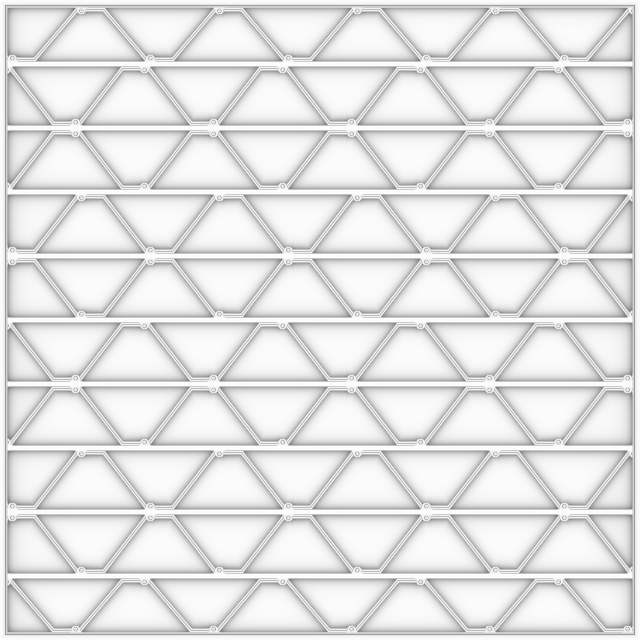
Write a Shadertoy shader that draws this pattern.

```glsl
// Ten framed rows of pale lattice girders: zigzag struts between white rails.
// Rows share one truss, flipped or mirrored by row index; distance functions
// give the outlines, and exponential falloff gives the soft contact shadows.

const float UNITS = 768.0;         // canvas size in design units
const float ROWS = 10.0;
const float PERIOD = 165.6;        // horizontal repeat of the truss
const float FRAME_HALF = 378.0;
const float RAIL_HALF = 3.0;
const float STRUT_HALF = 2.8;
const float FLAT_HALF = 16.0;      // half length of the level strut parts
const float FLAT_INSET = 5.6;      // level part to rail centre
const float TRUSS_SHIFT = 55.8;    // crest position from the canvas centre
const float NODE_SHIFT = -11.0;    // plate position from a level part's centre
const float PAPER = 0.99;

float cover(float d, float px) {
    return 1.0 - smoothstep(-0.5 * px, 0.5 * px, d);
}

float stroke(float d, float halfWidth, float px) {
    return cover(abs(d) - halfWidth, px);
}

float shadow(float d, float strength, float reach) {
    return 1.0 - strength * exp(-max(d, 0.0) / reach);
}

float segmentDistance(vec2 p, vec2 a, vec2 b) {
    vec2 ab = b - a;
    return length(p - a - ab * clamp(dot(p - a, ab) / dot(ab, ab), 0.0, 1.0));
}

// Signed offset from the nearest multiple of the period
float repeatX(float x) {
    return mod(x + 0.5 * PERIOD, PERIOD) - 0.5 * PERIOD;
}

float trussDistance(vec2 p, float h) {
    vec2 q = vec2(abs(repeatX(p.x)), p.y);
    vec2 crest = vec2(FLAT_HALF, h);
    vec2 foot = vec2(0.5 * PERIOD - FLAT_HALF, -h);
    float level = min(segmentDistance(q, vec2(0.0, h), crest),
                      segmentDistance(q, foot, vec2(0.5 * PERIOD, -h)));
    return min(level, segmentDistance(q, crest, foot));
}

// Chamfered plate on a low foot; y is the height above the rail
float plateDistance(vec2 p) {
    float x = abs(p.x);
    float body = max(max(x - 5.8, p.y - 8.2), (x + p.y - 11.2) * 0.7071);
    float base = max(x - 7.2, p.y - 2.4);
    return min(body, base);
}

float plateTone(vec2 p, float d, float px) {
    vec2 c = p - vec2(0.0, 4.0);
    float tone = mix(0.95, 0.66, stroke(d + 0.3, 0.4, px));
    tone = mix(tone, 0.66, stroke(length(c) - 2.3, 0.4, px));
    float slot = max(abs(c.x) - 1.2, abs(c.y) - 0.35);
    return mix(tone, 0.72, cover(slot, px));
}

float strutTone(float d, float px) {
    float tone = mix(0.94, 0.62, stroke(d - STRUT_HALF + 0.2, 0.45, px));
    return mix(tone, 0.70, cover(d - 0.5, px));
}

void mainImage(out vec4 fragColor, in vec2 fragCoord) {
    float side = min(iResolution.x, iResolution.y);
    float px = UNITS / side;
    vec2 p = (fragCoord - 0.5 * iResolution.xy) * px;

    // Row bounds, measured downward; end rows stop at the frame
    float depth = 0.5 * UNITS - p.y;
    float pitch = UNITS / ROWS;
    float row = clamp(floor(depth / pitch), 0.0, ROWS - 1.0);
    float margin = 0.5 * UNITS - FRAME_HALF;
    float top = max(row * pitch, margin);
    float bottom = min((row + 1.0) * pitch, UNITS - margin);
    float rowHalf = 0.5 * (bottom - top);

    // Flip even rows below the first; mirror rows in pairs
    vec2 q = vec2(p.x, 0.5 * (top + bottom) - depth);
    float phase = mod(row, 4.0);
    if (row > 0.5 && mod(row, 2.0) < 0.5) q.y = -q.y;
    if (phase > 0.5 && phase < 2.5) q.x = -q.x;
    q.x -= TRUSS_SHIFT;

    float railGap = rowHalf - RAIL_HALF - abs(q.y);
    float sideGap = FRAME_HALF - RAIL_HALF - abs(p.x);
    float strut = trussDistance(q, rowHalf - FLAT_INSET);
    float plateX = q.x - NODE_SHIFT + (q.y < 0.0 ? 0.5 * PERIOD : 0.0);
    vec2 plateP = vec2(repeatX(plateX), railGap);
    float plate = plateDistance(plateP);

    // Panel with contact shadows
    float tone = PAPER * shadow(railGap, 0.38, 4.0) * shadow(railGap, 0.05, 12.0);
    tone *= shadow(sideGap, 0.34, 3.5) * shadow(sideGap, 0.10, 14.0);
    tone *= shadow(strut - STRUT_HALF, 0.32, 4.0) * shadow(plate, 0.15, 2.5);
    tone = max(tone, 0.52);

    // Struts, plates, rails
    tone = mix(tone, strutTone(strut, px), cover(strut - STRUT_HALF, px));
    tone = mix(tone, plateTone(plateP, plate, px), cover(plate, px));
    tone = mix(tone, PAPER, cover(railGap, px));

    // Frame and outer margin
    float box = max(abs(p.x), abs(p.y)) - FRAME_HALF;
    float frameTone = mix(0.82, 0.60, stroke(box + 0.4, 0.6, px));
    tone = mix(tone, frameTone, cover(-box - RAIL_HALF, px));
    tone = mix(tone, PAPER * shadow(box, 0.12, 1.5), cover(-box, px));

    fragColor = vec4(vec3(tone), 1.0);
}
```
